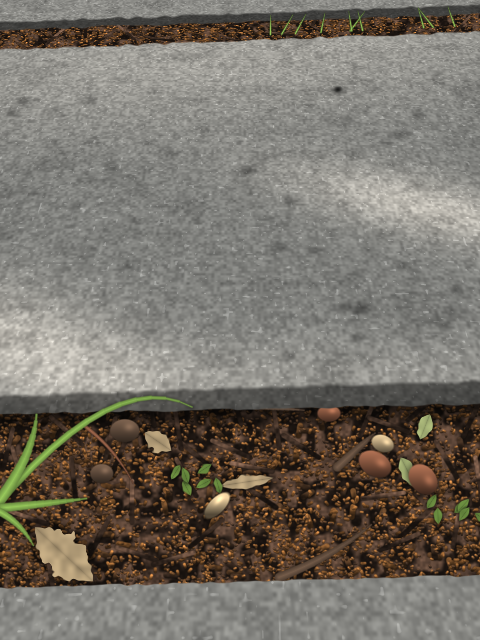
Reproduce this texture procedurally as a WebGL 1 fragment shader.

```glsl
precision highp float;
uniform vec2 u_resolution;
const float SOFT = .0015;

float hash(vec2 p) {
  vec3 q = fract(p.xyx * vec3(.1031, .103, .0973));
  q += dot(q, q.yzx + 33.33);
  return fract((q.x + q.y) * q.z);
}
vec2 hash2(vec2 p) { return vec2(hash(p), hash(p + 71.7)); }
float noise(vec2 p) {
  vec2 i = floor(p), f = fract(p);
  f *= f * (3. - 2. * f);
  return mix(mix(hash(i), hash(i + vec2(1, 0)), f.x),
    mix(hash(i + vec2(0, 1)), hash(i + 1.), f.x), f.y);
}
float cover(float d, float soft) { return 1. - smoothstep(-soft, soft, d); }
float segment(vec2 p, vec2 a, vec2 b) {
  vec2 d = b - a;
  return length(p - a - d * clamp(dot(p - a, d) / dot(d, d), 0., 1.));
}
vec2 local(vec2 p, vec4 box, float angle) {
  float s = sin(angle), k = cos(angle);
  p -= box.xy;
  return vec2(k * p.x + s * p.y, k * p.y - s * p.x) / box.zw;
}
float glow(vec2 p, vec4 box, float angle) {
  vec2 q = local(p, box, angle);
  return exp(-dot(q, q));
}

// Randomly turned capsules, one per cell
void scatter(inout vec3 col, vec2 p, float scale, float len, float w, vec3 a, vec3 b) {
  vec2 q = p * scale, cell = floor(q);
  for (int j = -1; j <= 1; j++) for (int i = -1; i <= 1; i++) {
    vec2 id = cell + vec2(i, j), s = hash2(id + scale);
    vec2 d = q - id - hash2(id + 57.), dir = len * cos(vec2(0, 1.57) + 6.28 * s.x);
    float on = step(hash(id + 9.), noise(id * .25)), dist = segment(d, -dir, dir) - w;
    col *= 1. - .5 * on * cover(dist, w * .7);
    vec3 tint = mix(a, b, s.y) * (.8 + .35 * clamp(d.y / w, -1., 1.));
    col = mix(col, tint, on * cover(dist, SOFT * scale));
  }
}
vec3 soil(vec2 p) {
  vec3 dark = vec3(.2, .15, .12), gold = vec3(.76, .5, .26);
  vec3 col = dark * (.5 + 1.4 * smoothstep(.3, .75, noise(p * 70.)));
  scatter(col, p, 38., .3, .17, dark, gold * .65);
  scatter(col, p, 105., .25, .24, gold * .5, gold);
  scatter(col, p, 150., .2, .25, dark * 1.5, gold);
  scatter(col, p, 17., .55, .06, dark, dark * 2.2);
  return col * (.75 + .5 * noise(p * 240.));
}
vec3 concrete(vec2 p, float light) {
  float depth = 1. / (1.7 - p.y);
  vec2 q = vec2((p.x - .375) * depth, 1.5 * depth);
  float grain = .6 * noise(q * 240.) + .4 * noise(q * 125.) - .5;
  float stain = .08 * smoothstep(.62, .82, noise(q * 32.));
  vec3 col = mix(vec3(.45, .455, .445), vec3(.76, .745, .71), min(light, 1.));
  return col * (1. + .42 * grain - stain) + .12 * smoothstep(.82, .98, noise(q * 190. + 40.));
}
// Round nut (point 0) or pointed leaf (point 1)
void blob(inout vec3 col, vec2 p, vec4 box, float angle, float point, vec3 tint) {
  vec2 q = local(p, box, angle);
  float size = min(box.z, box.w), r = length(q);
  float d = mix(r - 1., abs(q.y) - (1. - q.x * q.x) * (.65 + .5 * noise(p * 130.)), point);
  float lit = clamp(.9 + .4 * (p.y - box.y) / size, .45, 1.3) + .4 * exp(-9. * dot(q - .3, q - .3));
  lit = mix(lit, 1.1 - .2 * exp(-9. * abs(q.y)) - .2 * noise(p * 90.), point);
  col *= 1. - .5 * cover(r - 1.1, .35);
  col = mix(col, tint * lit, cover(d * size, SOFT));
}
// Tapered curve for twigs and grass
void stem(inout vec3 col, vec2 p, vec4 ends, vec2 bend, float w, vec3 tint) {
  float d = 1.;
  vec2 last = ends.xy, knee = (ends.xy + ends.zw) * .5 + bend;
  for (int i = 1; i <= 12; i++) {
    float t = float(i) / 12.;
    vec2 next = mix(mix(ends.xy, knee, t), mix(knee, ends.zw, t), t);
    d = min(d, segment(p, last, next) - w * (1. - .8 * t * t));
    last = next;
  }
  col *= 1. - .4 * cover(d, w);
  col = mix(col, tint * (.8 - .4 * d / w), cover(d, SOFT));
}

void main() {
  vec2 p = gl_FragCoord.xy / u_resolution * vec2(.75, 1);
  float rough = .004 * noise(p * 70.) - .002, x = p.x, y = p.y + rough;
  vec3 pale = vec3(.73, .64, .49), bark = vec3(.38, .3, .24), brown = vec3(.53, .34, .25);
  vec3 grass = vec3(.5, .66, .3), dry = vec3(.66, .71, .47);

  // Soil beds
  float lip = y - .353 - .021 * x, isFar = step(.7, y);
  vec3 col = soil(p * mix(vec2(1), vec2(1.5, 2.2), isFar));
  col *= mix(1., .35, smoothstep(-.04, 0., lip) * (1. - isFar));

  // Twigs, bark and leaves
  stem(col, p, vec4(.436, .098, .58, .18), vec2(.01, -.01), .007, bark);
  stem(col, p, vec4(.527, .27, .586, .323), vec2(.01), .007, bark);
  stem(col, p, vec4(.38, .367, .475, .359), vec2(0), .005, bark);
  stem(col, p, vec4(.13, .336, .208, .245), vec2(.01), .003, brown);
  blob(col, p, vec4(.1, .134, .062, .034), -.75, 1., pale);
  blob(col, p, vec4(.247, .31, .025, .018), -.6, 1., pale);
  blob(col, p, vec4(.385, .247, .042, .011), .15, 1., pale);
  blob(col, p, vec4(.638, .262, .026, .014), -1.1, 1., dry);
  blob(col, p, vec4(.664, .333, .021, .014), 1.2, 1., dry);
  for (int i = 0; i < 12; i++) {
    vec2 r = hash2(vec2(i, 3)) - .5, c = i < 6 ? vec2(.31, .257) : vec2(.71, .2);
    blob(col, p, vec4(c + r * vec2(.1, .04), .013, .007), r.x * 6., 1., grass * .8);
  }

  // Nuts
  blob(col, p, vec4(.514, .354, .018, .013), 0., 0., brown);
  blob(col, p, vec4(.195, .327, .023, .018), 0., 0., bark);
  blob(col, p, vec4(.159, .26, .018, .015), 0., 0., bark);
  blob(col, p, vec4(.586, .275, .027, .019), -.5, 0., brown);
  blob(col, p, vec4(.598, .307, .018, .013), -.4, 0., pale);
  blob(col, p, vec4(.661, .251, .026, .02), -.9, 0., brown);
  blob(col, p, vec4(.339, .21, .026, .012), .8, 0., pale);

  // Main slab in dappled light, stained, with a shaded front
  float light = .15 + .85 * glow(p, vec4(.02, .46, .27, .085), -.3)
    + .85 * glow(p, vec4(.67, .675, .22, .045), -.22)
    + .45 * glow(p, vec4(.35, .92, .6, .11), .1) + .3 * glow(p, vec4(.5, .41, .5, .06), 0.);
  vec3 slab = concrete(p, light);
  for (int i = 0; i < 20; i++) {
    vec2 r = hash2(vec2(float(i) * 5.3, 12));
    slab *= 1. - .25 * glow(p, vec4(.75 * r.x, .43 + .47 * r.y, .011, .007), 0.);
  }
  slab *= 1. - .4 * glow(p, vec4(.565, .517, .016, .01), 0.);
  slab *= 1. - .8 * glow(p, vec4(.528, .86, .007, .005), 0.);
  slab *= mix(.52, 1., smoothstep(-.004, .004, y - .3815 - .031 * x));
  col = mix(col, slab, cover(-lip, SOFT) * cover(y - .922 - .038 * x, SOFT));

  // Far and near slabs
  float top = mix(.45, 1., smoothstep(-.002, .002, y - .965 - .036 * x));
  col = mix(col, concrete(p, .32) * top, cover(.953 + .033 * x - y, SOFT));
  col = mix(col, concrete(p, .25), cover(y - .081 - .027 * x, SOFT));

  // Grass
  for (int i = 0; i < 10; i++) {
    vec2 r = hash2(vec2(i, 4)), root = vec2(.4, .945) + r.x * vec2(.35, .016);
    stem(col, p, vec4(root, root + vec2(.05 * r.y - .025, .03)), vec2(0), .0015, grass);
  }
  vec2 tuft = vec2(-.01, .205);
  stem(col, p, vec4(tuft, .3, .364), vec2(.035, .145), .006, grass);
  stem(col, p, vec4(tuft, .057, .352), vec2(.03, .01), .009, grass);
  stem(col, p, vec4(tuft, .135, .221), vec2(.01, 0), .007, grass);
  stem(col, p, vec4(tuft, .052, .148), vec2(.01), .006, grass);
  gl_FragColor = vec4(col, 1);
}
```
